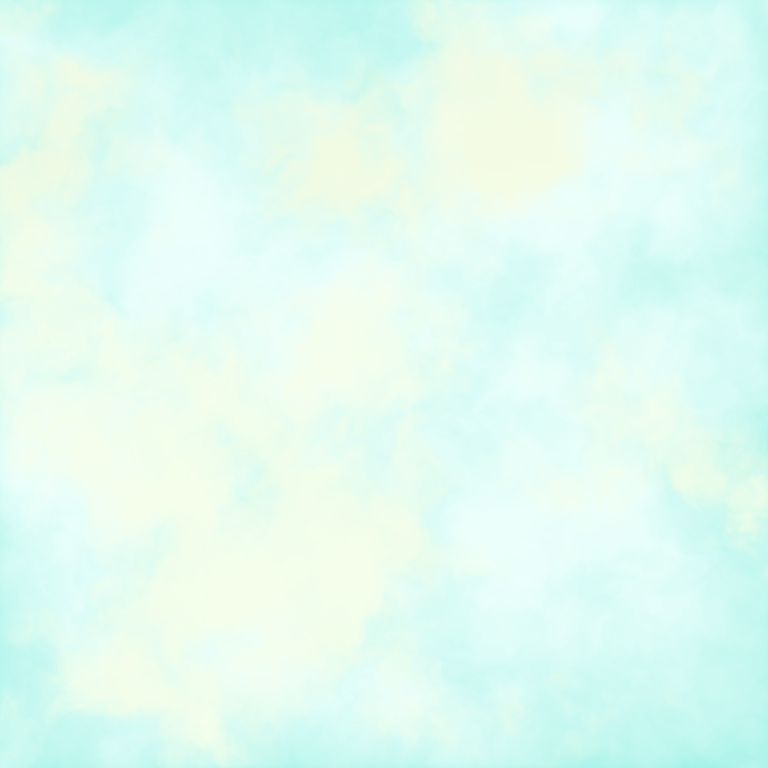
Write a three.js fragment shader that draws this texture.

```glsl
#define PALE vec3(0.925, 1.0, 0.985)
#define AQUA vec3(0.63, 0.945, 0.905)
#define CREAM vec3(0.972, 1.0, 0.915)
#define SAND vec3(0.965, 0.977, 0.865)
#define CLOUD_SCALE 5.5
#define CLOUD_GAIN 0.62
#define WARP 0.07
#define AQUA_BASE 0.06
#define AQUA_CONTRAST 1.15
#define RIM_STRENGTH 0.72
#define CREAM_AMOUNT 0.8
#define OCTAVES 6

varying vec2 vUv;

float hash(vec2 p) {
  return fract(sin(dot(p, vec2(127.1, 311.7))) * 43758.545);
}

float valueNoise(vec2 p) {
  vec2 cell = floor(p);
  vec2 f = fract(p);
  f = f * f * (3.0 - 2.0 * f);
  float low = mix(hash(cell), hash(cell + vec2(1.0, 0.0)), f.x);
  float high = mix(hash(cell + vec2(0.0, 1.0)), hash(cell + vec2(1.0, 1.0)), f.x);
  return mix(low, high, f.y);
}

// Layered noise from 0 to 1, turned at each octave to hide the grid
float clouds(vec2 p) {
  mat2 turn = mat2(0.8, 0.6, -0.6, 0.8);
  float sum = 0.0;
  float total = 0.0;
  float weight = 1.0;
  p = turn * p;
  for (int i = 0; i < OCTAVES; i++) {
    sum += weight * valueNoise(p);
    total += weight;
    p = turn * p * 2.03 + 17.3;
    weight *= CLOUD_GAIN;
  }
  return sum / total;
}

void main() {
  // Gentle warp gives the clouds wispy borders
  vec2 drift = vec2(clouds(vUv * 11.0 + 3.7), clouds(vUv * 11.0 + 41.2)) - 0.5;
  vec2 p = (vUv + WARP * drift) * CLOUD_SCALE;

  // Vignette: 0 in the middle, rising steeply at the border
  vec2 inset = 4.0 * vUv * (1.0 - vUv);
  float rim = 1.0 - pow(inset.x * inset.y + 0.004, 0.22);

  // Aqua haze, densest at the rim and in the lower corners
  float low = 1.0 - smoothstep(0.0, 0.35, vUv.y);
  float haze = AQUA_BASE + RIM_STRENGTH * rim * (0.8 + 0.35 * low);
  haze += AQUA_CONTRAST * (clouds(p + 5.1) - 0.5);
  float aqua = 0.5 * (haze + sqrt(haze * haze + 0.006));
  vec3 color = mix(PALE, AQUA, min(aqua, 1.0));

  // Warm patches, sandier and wider in a band near the top
  float band = smoothstep(0.62, 0.8, vUv.y) * (1.0 - smoothstep(0.9, 1.05, vUv.y));
  float warmth = clouds(p * 1.1 + 63.4) + 0.09 * band - 0.2 * rim;
  float cream = CREAM_AMOUNT * smoothstep(0.36, 0.72, warmth);
  color = mix(color, mix(CREAM, SAND, 0.15 + 0.6 * band), cream);

  gl_FragColor = vec4(color, 1.0);
}
```
